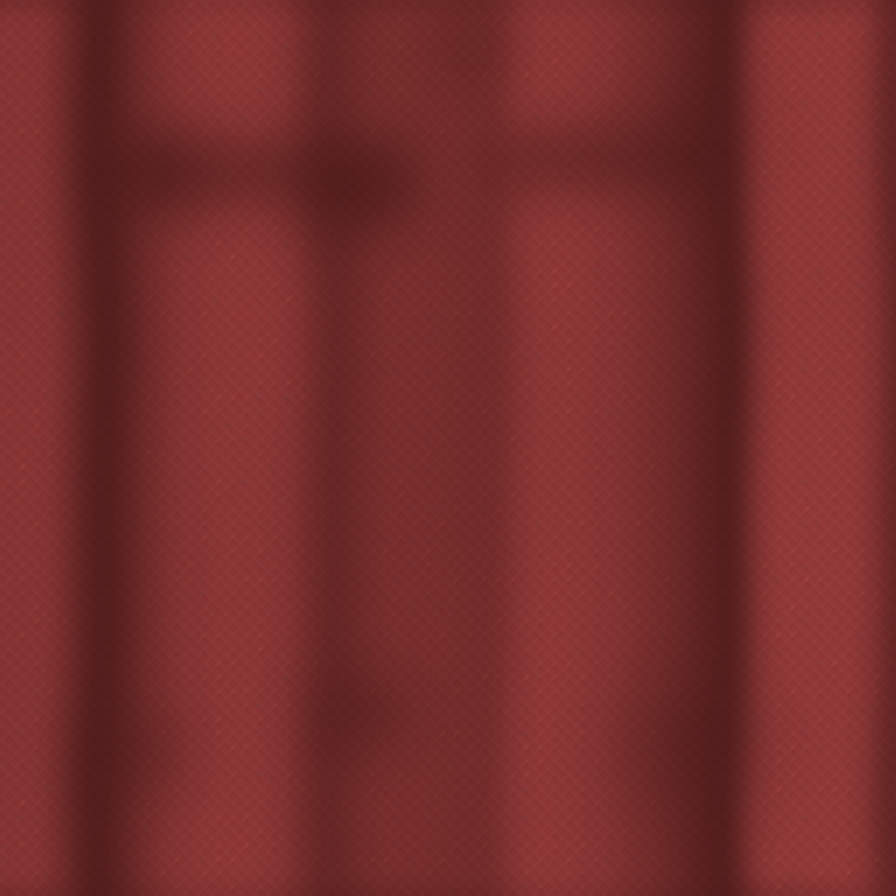
A WebGL 2 fragment shader for this texture:

```glsl
#version 300 es
precision highp float;

uniform vec2 u_resolution;
out vec4 fragColor;

const vec3 SHADOW_RED = vec3(0.305, 0.108, 0.105);
const vec3 LIT_RED = vec3(0.572, 0.226, 0.222);
const vec3 WARM_GLINT = vec3(0.055, 0.030, 0.012);
const vec3 COOL_GLINT = vec3(-0.040, 0.016, 0.028);
const float WEAVE_COUNT = 64.0;
const float WEAVE_DEPTH = 0.019;
const float GLINT_STRENGTH = 1.0;
const float CREASE_HEIGHT = 0.808;
const float CREASE_WIDTH = 0.050;
const float CREASE_DEPTH = 0.46;
const float HEM_WIDTH = 0.018;
const float HEM_DEPTH = 0.26;

// Vertical folds: centre, left width, right width, depth
const int FOLD_COUNT = 9;
const vec4 FOLDS[FOLD_COUNT] = vec4[](
    vec4(0.000, 0.040, 0.040, 0.12),
    vec4(0.113, 0.040, 0.045, 0.86),
    vec4(0.140, 0.090, 0.075, 0.34),
    vec4(0.370, 0.040, 0.045, 0.50),
    vec4(0.455, 0.130, 0.090, 0.32),
    vec4(0.545, 0.060, 0.035, 0.34),
    vec4(0.755, 0.085, 0.060, 0.38),
    vec4(0.810, 0.055, 0.032, 0.86),
    vec4(1.005, 0.032, 0.032, 0.66));

// Soft hollows: centre x, centre y, radius, depth
const int HOLLOW_COUNT = 7;
const vec4 HOLLOWS[HOLLOW_COUNT] = vec4[](
    vec4(0.175, 0.805, 0.055, 0.48),
    vec4(0.400, 0.785, 0.060, 0.62),
    vec4(0.405, 0.205, 0.060, 0.42),
    vec4(0.770, 0.170, 0.075, 0.34),
    vec4(0.150, 0.160, 0.065, 0.36),
    vec4(0.525, 0.950, 0.050, 0.22),
    vec4(0.770, 0.850, 0.080, 0.22));

float bell(float d) {
    return exp(-d * d);
}

vec2 hash2(vec2 p) {
    p = vec2(dot(p, vec2(127.1, 311.7)), dot(p, vec2(269.5, 183.3)));
    return fract(sin(p) * 43758.5453);
}

// Light on the draped cloth: 0 in deep folds, 1 on the ridges
float drapeLight(vec2 uv) {
    float light = 0.96 + 0.03 * sin(uv.y * 9.0 + uv.x * 5.0) * sin(uv.x * 11.0 - uv.y * 4.0);
    float sway = 0.004 * sin(uv.y * 7.0 + 1.0) + 0.002 * sin(uv.y * 17.0);
    for (int i = 0; i < FOLD_COUNT; i++) {
        float d = uv.x + sway - FOLDS[i].x;
        float width = d < 0.0 ? FOLDS[i].y : FOLDS[i].z;
        light *= 1.0 - FOLDS[i].w * bell(d / width);
    }
    for (int i = 0; i < HOLLOW_COUNT; i++) {
        float d = length((uv - HOLLOWS[i].xy) * vec2(0.9, 1.0));
        light *= 1.0 - HOLLOWS[i].w * bell(d / HOLLOWS[i].z);
    }

    // Cross crease, dipping and interrupted at the raised centre
    float span = smoothstep(0.06, 0.18, uv.x) * (1.0 - smoothstep(0.76, 0.86, uv.x));
    span *= 1.0 - 0.95 * bell((uv.x - 0.505) / 0.055);
    float creaseY = CREASE_HEIGHT + 0.015 * smoothstep(0.45, 0.65, uv.x);
    light *= 1.0 - CREASE_DEPTH * span * bell((uv.y - creaseY) / CREASE_WIDTH);

    // Darker hems at top and bottom
    float hemDistance = min(uv.y, 1.0 - uv.y);
    float hemVariation = 0.75 + 0.25 * sin(uv.x * 15.0 + 1.5);
    return light * (1.0 - HEM_DEPTH * hemVariation * bell(hemDistance / HEM_WIDTH));
}

// Beaded square weave with a faint diagonal thread
float weave(vec2 p) {
    const float TAU = 6.2831853;
    float twill = sin(TAU * (p.x + p.y));
    float beads = sin(TAU * p.x) * sin(TAU * p.y);
    float fine = sin(TAU * 2.0 * p.x) * sin(TAU * 2.0 * p.y);
    return 0.28 * twill + 0.45 * beads + 0.27 * fine;
}

// One small oblique fleck with a shaded side in each weave cell
vec3 glints(vec2 p) {
    vec2 random = hash2(floor(p));
    vec2 d = fract(p) - 0.5 - 0.25 * (random - 0.5);
    float across = (d.x - d.y) / 0.18;
    float along = bell((d.x + d.y) / 0.34);
    vec3 fleck = mix(COOL_GLINT, WARM_GLINT, random.x) * bell(across);
    return (fleck - 0.018 * bell(across - 1.5)) * along * random.y;
}

void main() {
    vec2 uv = gl_FragCoord.xy / u_resolution;
    vec2 threads = uv * WEAVE_COUNT;
    float light = drapeLight(uv);
    vec3 color = mix(SHADOW_RED, LIT_RED, light);
    color += WEAVE_DEPTH * (0.4 + 0.6 * light) * weave(threads);
    color += GLINT_STRENGTH * light * glints(threads);
    fragColor = vec4(color, 1.0);
}
```
